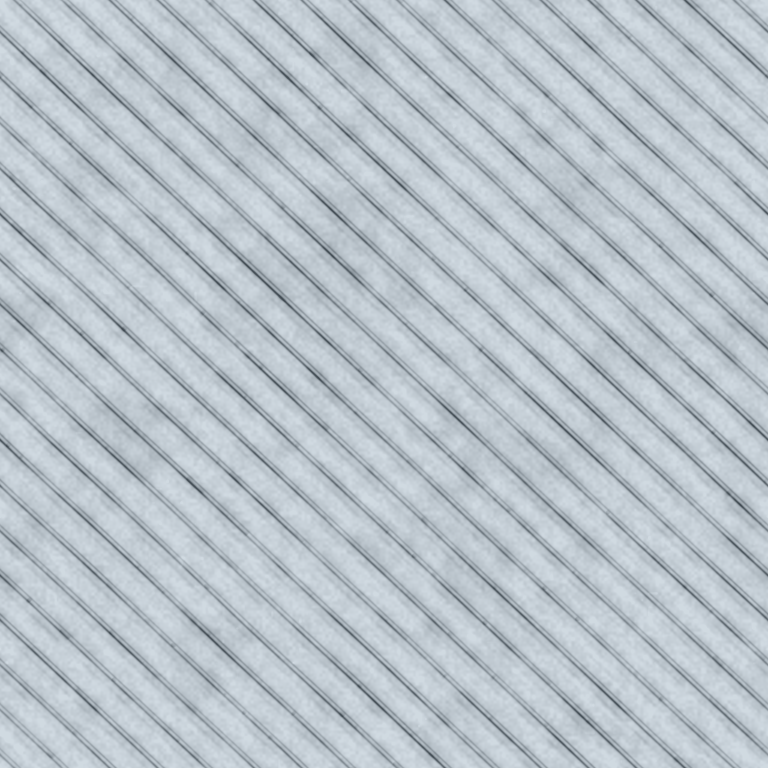
A three.js fragment shader for this texture:

```glsl
varying vec2 vUv;

float hash(vec2 p) {
  return fract(sin(dot(p, vec2(12.9898, 78.233))) * 43758.5453);
}

// Value noise that wraps after a whole number of cells
float noise(vec2 uv, float cells) {
  vec2 p = uv * cells;
  vec2 i = floor(p);
  vec2 f = fract(p);
  f = f * f * (3.0 - 2.0 * f);
  float low = mix(hash(mod(i, cells)), hash(mod(i + vec2(1.0, 0.0), cells)), f.x);
  float high = mix(hash(mod(i + vec2(0.0, 1.0), cells)), hash(mod(i + 1.0, cells)), f.x);
  return mix(low, high, f.y);
}

// Hash of a slanted cell, equal for cells one canvas apart
float slantHash(vec2 cell, float fine, float along) {
  vec2 place = cell.x * along + cell.y * fine * vec2(17.0, -16.0);
  return hash(mod(place, 33.0 * fine * along));
}

// Noise stretched along the grooves, also wrapping
float streak(vec2 uv, float fine, float along) {
  vec2 p = vec2(dot(uv, vec2(16.0, 17.0)) * fine, (uv.x - uv.y) * along);
  vec2 i = floor(p);
  vec2 f = fract(p);
  f = f * f * (3.0 - 2.0 * f);
  float near = mix(slantHash(i, fine, along),
                   slantHash(i + vec2(1.0, 0.0), fine, along), f.x);
  float far = mix(slantHash(i + vec2(0.0, 1.0), fine, along),
                  slantHash(i + 1.0, fine, along), f.x);
  return mix(near, far, f.y);
}

float ridge(float d, float width) {
  return exp(-d * d / (width * width));
}

void main() {
  vec3 paleSteel = vec3(0.815, 0.853, 0.883);
  vec3 darkSteel = vec3(0.27, 0.31, 0.34);

  // Diagonal boards: 16 across, 17 down
  float wobble = (noise(vUv, 6.0) - 0.5) * 0.05;
  float phase = dot(vUv, vec2(16.0, 17.0)) + 0.23 + wobble;
  float d = fract(phase) - 0.5;

  // Wear: clouds, long streaks and fine grain
  float cloud = noise(vUv, 7.0) * 0.35 + noise(vUv, 17.0) * 0.35 + noise(vUv, 41.0) * 0.3;
  float smudge = smoothstep(0.45, 0.80, cloud);
  float longWear = streak(vUv, 1.0, 7.0);
  float shortWear = streak(vUv, 2.0, 29.0);
  float brushed = streak(vUv, 9.0, 24.0);
  float grain = noise(vUv, 256.0) + noise(vUv + 0.37, 171.0) - 1.0;

  // Dark seam with a fainter companion groove
  float wear = longWear * 0.5 + shortWear * 0.5;
  float shade = 0.025 + smudge * 0.10 + shortWear * 0.04;
  shade += ridge(d, 0.038) * (0.32 + 0.42 * smoothstep(0.2, 0.85, wear) + 0.10 * smudge);
  shade += ridge(d - 0.13, 0.034) * (0.17 + 0.18 * longWear);

  // Soft shadow on the flanks and a shallow step in the board
  shade += ridge(d - 0.04, 0.23) * (0.07 + 0.10 * wear);
  shade += ridge(d + 0.23, 0.06) * (0.03 + 0.09 * shortWear);
  shade += (brushed - 0.5) * 0.07 + grain * 0.085;

  // Pale flecks and scattered dark nicks near the seams
  float fleck = smoothstep(0.85, 1.0, noise(vUv, 110.0)) * smoothstep(0.5, 0.8, noise(vUv, 13.0));
  float nick = smoothstep(0.80, 0.97, streak(vUv, 3.0, 61.0)) * ridge(d - 0.02, 0.10);
  shade += nick * 0.20 - fleck * 0.08;

  gl_FragColor = vec4(mix(paleSteel, darkSteel, clamp(shade, 0.0, 1.0)), 1.0);
}
```
